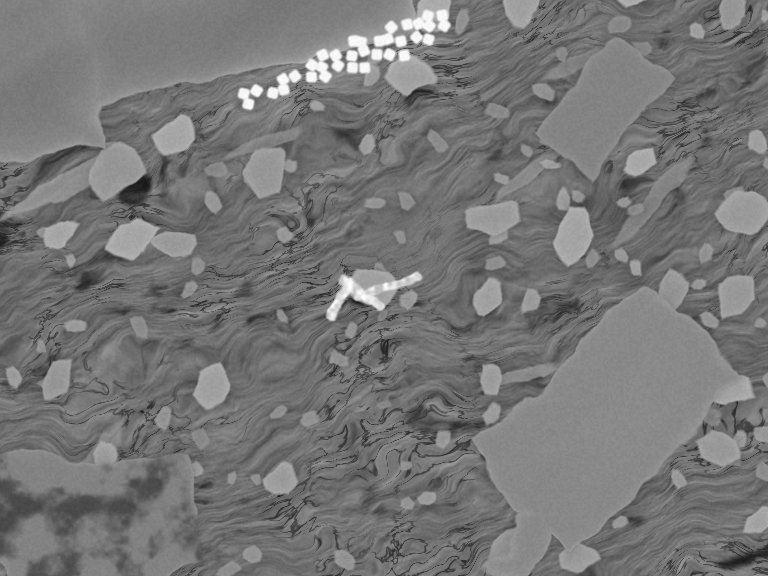
Write a WebGL 1 fragment shader that draws this texture.

```glsl
precision highp float;
// Electron micrograph of shale: smooth mineral grains in a flaky clay matrix.
uniform vec2 u_resolution;

float hash(vec2 p) {
  vec3 q = fract(p.xyx * 0.1031);
  q += dot(q, q.yzx + 33.33);
  return fract((q.x + q.y) * q.z);
}

float noise(vec2 p) {
  vec2 i = floor(p), f = fract(p);
  f = f * f * (3.0 - 2.0 * f);
  return mix(mix(hash(i), hash(i + vec2(1, 0)), f.x),
             mix(hash(i + vec2(0, 1)), hash(i + vec2(1, 1)), f.x), f.y);
}

float fbm(vec2 p) {
  float sum = 0.0, amp = 0.53;
  for (int i = 0; i < 4; i++) {
    sum += amp * noise(p);
    p = p * 2.03 + 17.7;
    amp *= 0.5;
  }
  return sum;
}

vec2 turn(vec2 p, float a) {
  return vec2(cos(a) * p.x + sin(a) * p.y, cos(a) * p.y - sin(a) * p.x);
}

float box(vec2 p, vec2 halfSize, float angle) {
  vec2 d = abs(turn(p, angle)) - halfSize;
  return length(max(d, 0.0)) + min(max(d.x, d.y), 0.0);
}

float segment(vec2 p, vec2 a, vec2 b) {
  return length(p - a - (b - a) * clamp(dot(p - a, b - a) / dot(b - a, b - a), 0.0, 1.0));
}

float cover(float d, float soft) { return smoothstep(soft, -soft, d); }

// Irregular six-sided outline with slightly rounded corners.
float polygon(vec2 p, float size, vec2 seed) {
  float d = -1.0;
  for (int k = 0; k < 6; k++) {
    float fk = float(k);
    float a = (fk + 0.8 * hash(seed + fk * 3.1)) * 1.0472;
    d = max(d, dot(p, vec2(cos(a), sin(a))) - size * mix(0.6, 1.0, hash(seed + fk * 5.7 + 40.0)));
  }
  return mix(d, length(p) - size, 0.25);
}

// Scattered grains: x is the signed distance, y the tone of the nearest one.
vec2 grains(vec2 p, float cell, float fill, float stretch, float spread, float seed) {
  vec2 nearest = vec2(1.0, 0.5);
  for (int j = -1; j <= 1; j++) for (int i = -1; i <= 1; i++) {
    vec2 id = floor(p / cell) + vec2(i, j), s = id + seed;
    if (hash(s) < fill) {
      vec2 jitter = vec2(hash(s + 11.3), hash(s + 23.9));
      vec2 q = turn(p / cell - id - 0.2 - 0.6 * jitter, 0.6 + spread * (hash(s + 31.7) - 0.5));
      float d = polygon(q * vec2(1.0, stretch), mix(0.24, 0.46, hash(s + 47.1)), s) * cell / stretch;
      if (d < nearest.x) nearest = vec2(d, hash(s + 53.3));
    }
  }
  return nearest;
}

// Paints a grain with a shadowed outside and a bright charged rim.
float paint(float grey, float d, float tone, float opacity) {
  grey *= 1.0 - 0.13 * opacity * exp(-max(d, 0.0) * 150.0);
  return mix(grey, tone + 0.07 * exp(min(d, 0.0) * 170.0), opacity * cover(d, 0.0025));
}

void main() {
  vec2 p = gl_FragCoord.xy / u_resolution.y;
  vec2 sway = vec2(fbm(p * 5.0), fbm(p * 5.0 + 31.0)) - 0.5;
  vec2 rough = p + 0.016 * (vec2(fbm(p * 26.0), fbm(p * 26.0 + 9.0)) - 0.5);
  vec2 ragged = rough + 0.1 * sway;

  // Clay flakes, lit as relief, with dark creases between them
  vec2 flow = turn(p + 0.17 * sway, 0.4);
  float flake = fbm(flow * vec2(17, 62));
  float relief = flake - fbm((flow + vec2(0.001, 0.004)) * vec2(17, 62));
  float patchy = fbm(p * 8.0 + 70.0);
  float grey = 0.455 + 0.12 * (patchy - 0.5) + 0.14 * (flake - 0.5) + 0.32 * relief;
  float crease = 1.0 - abs(2.0 * fbm(flow * vec2(24, 75) + 5.0) - 1.0);
  grey -= 0.24 * smoothstep(0.87, 1.0, crease) * smoothstep(0.4, 0.62, patchy);
  grey = mix(grey, 0.44 + 0.05 * flake, 0.7 * cover(length(rough - vec2(0.71, 0.6)) - 0.085, 0.02));

  // Pores and the open crack
  float pore = min(length(ragged - vec2(0.22, 0.67)) - 0.03, length(ragged - vec2(0.0, 0.585)) - 0.022);
  pore = min(pore, length(ragged - vec2(0.64, 0.48)) - 0.027);
  pore = min(pore, segment(ragged, vec2(1.27, 0.01), vec2(1.35, 0.06)) - 0.008);
  pore = min(pore, 0.05 * (0.77 - fbm(flow * vec2(15, 27) + 90.0)));
  grey = mix(grey, 0.08 + 0.3 * flake * flake, cover(pore, 0.008));

  // Laths, then small and medium grains
  vec2 lath = grains(rough, 0.27, 0.5, 6.0, 0.7, 3.0);
  grey = paint(grey, lath.x, 0.53 + 0.08 * lath.y, 0.75);
  vec2 small = grains(rough, 0.052, 0.2, 1.5, 3.0, 61.0);
  grey = paint(grey, small.x, 0.52 + 0.12 * small.y, 0.85);
  vec2 medium = grains(rough, 0.135, 0.5, 1.5, 1.8, 127.0);
  grey = paint(grey, medium.x, 0.57 + 0.08 * medium.y, 1.0);

  // Large grains
  float shade = 0.05 * (fbm(turn(p, 0.6) * vec2(2, 9)) - 0.5);
  float mottled = box(ragged - vec2(0.16, 0.1), vec2(0.19, 0.11), 0.1);
  grey = paint(grey, mottled, 0.51 - 0.22 * smoothstep(0.5, 0.75, fbm(p * 17.0)), 1.0);
  float slab = box(ragged - vec2(1.05, 0.28), vec2(0.21, 0.125), 0.75);
  slab = min(slab, box(ragged - vec2(0.91, 0.07), vec2(0.07, 0.025), 0.95));
  grey = paint(grey, slab, 0.53 + shade, 1.0);
  grey = paint(grey, box(rough + 0.04 * sway - vec2(1.05, 0.81), vec2(0.11, 0.06), 0.9), 0.51 + shade, 1.0);
  float corner = min(box(ragged - vec2(0.03, 0.9), vec2(0.13, 0.17), 0.0),
                     box(ragged - vec2(0.4, 0.98), vec2(0.29, 0.11), 0.22));
  grey = paint(grey, corner, 0.48 + 2.0 * shade + 0.08 * exp(min(corner, 0.0) * 30.0), 1.0);

  // Bright crystal cluster in a dark glowing seam
  float seam = segment(p, vec2(0.42, 0.825), vec2(0.75, 0.955));
  grey += 0.16 * exp(-seam * 38.0) - 0.3 * cover(seam - 0.014, 0.01) * flake;
  for (int j = -1; j <= 1; j++) for (int i = -1; i <= 1; i++) {
    vec2 id = floor(p / 0.023) + vec2(i, j);
    vec2 c = (id + 0.25 + 0.5 * vec2(hash(id), hash(id + 19.0))) * 0.023;
    float reach = mix(0.012, 0.031, smoothstep(0.4, 0.7, c.x));
    float d = box(p - c, vec2(0.004), 3.0 * hash(id + 5.0)) - 0.0055;
    if (segment(c, vec2(0.42, 0.825), vec2(0.75, 0.955)) < reach) grey = mix(grey, 0.97, cover(d, 0.003));
  }

  // Bright needles
  float needle = min(segment(rough, vec2(0.62, 0.485), vec2(0.725, 0.515)),
                     segment(rough, vec2(0.595, 0.515), vec2(0.655, 0.465)));
  needle = min(needle, segment(rough, vec2(0.575, 0.45), vec2(0.605, 0.51)));
  grey = mix(grey, 0.72 + 0.3 * noise(p * 130.0), cover(needle - 0.008, 0.003));

  grey += 0.035 * (noise(p * 310.0) - 0.5);
  gl_FragColor = vec4(vec3(clamp(grey, 0.03, 1.0)), 1.0);
}
```
